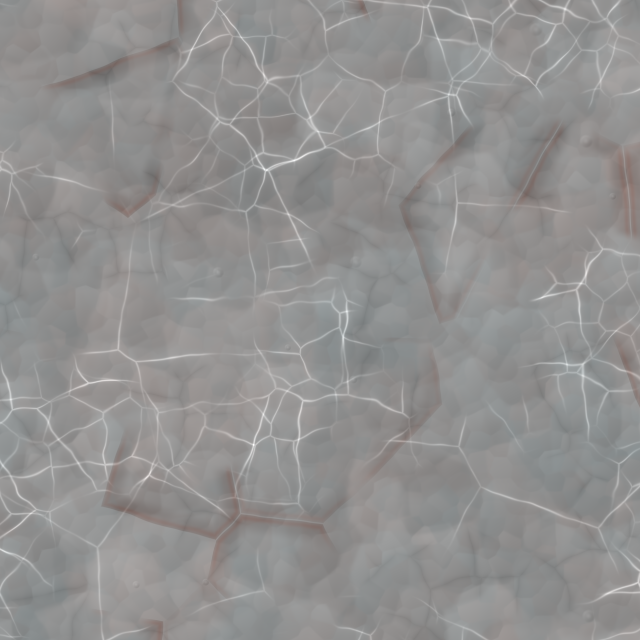
A Shadertoy shader for this texture:

```glsl
// Weathered grey stone with mottled facets, pale branching veins, rusty ledges and small pits.

vec2 hash2(vec2 p) {
    p = vec2(dot(p, vec2(127.1, 311.7)), dot(p, vec2(269.5, 183.3)));
    return fract(sin(p) * 43758.5453);
}

// Layered sines, roughly -1 to 1
float waves(vec2 p) {
    float sum = 0.0, amp = 0.5;
    for (int i = 0; i < 4; i++) {
        p = mat2(0.8, 0.6, -0.6, 0.8) * p * 1.7 + 1.3;
        sum += amp * sin(p.x + 1.5 * sin(p.y));
        amp *= 0.6;
    }
    return sum;
}

// Cellular borders: x = distance to the nearest border, y = random value of the cell
vec2 cellBorder(vec2 p) {
    vec2 base = floor(p), f = fract(p), nearCell = vec2(0.0), nearOffset = vec2(0.0);
    float best = 9.0;
    for (int y = -1; y <= 1; y++)
    for (int x = -1; x <= 1; x++) {
        vec2 g = vec2(x, y);
        vec2 r = g + hash2(base + g) - f;
        if (dot(r, r) < best) {
            best = dot(r, r);
            nearCell = g;
            nearOffset = r;
        }
    }
    float border = 9.0;
    for (int y = -2; y <= 2; y++)
    for (int x = -2; x <= 2; x++) {
        vec2 g = nearCell + vec2(x, y);
        vec2 r = g + hash2(base + g) - f;
        vec2 gap = r - nearOffset;
        if (dot(gap, gap) > 1e-5)
            border = min(border, dot(0.5 * (r + nearOffset), normalize(gap)));
    }
    return vec2(border, hash2(base + nearCell + 41.0).x);
}

// Softly blended cells, each lit from one side: x = tone, y = hue
vec2 facets(vec2 p, float sharpness) {
    vec2 base = floor(p), f = fract(p), sum = vec2(0.0);
    float total = 1e-6;
    for (int y = -1; y <= 1; y++)
    for (int x = -1; x <= 1; x++) {
        vec2 g = vec2(x, y);
        vec2 r = g + hash2(base + g) - f;
        float weight = exp(-sharpness * dot(r, r));
        vec2 value = hash2(base + g + 17.0) - 0.5;
        value.x += 0.45 * dot(r, vec2(0.6, -0.8));
        sum += weight * value;
        total += weight;
    }
    return sum / total;
}

// Bright thread with a faint halo around it
float vein(float d) {
    return 0.20 * exp(-d * d / 2.6e-6) + 0.055 * exp(-d / 0.005);
}

void mainImage(out vec4 fragColor, in vec2 fragCoord) {
    vec2 uv = fragCoord / iResolution.y;
    vec2 warp = vec2(waves(uv * 14.0), waves(uv * 14.0 + 31.0));
    vec2 bent = uv + 0.009 * warp;

    // Mottled facets from broad to fine
    vec2 mottle = vec2(0.0);
    float scale = 5.0, amp = 0.052;
    for (int i = 0; i < 4; i++) {
        vec2 p = (uv + warp.yx * 0.09 / scale) * scale + float(i) * 13.7;
        mottle += amp * facets(p, 16.0 + 18.0 * hash2(floor(uv * 3.0)).x * 0.0 + 8.0);
        scale *= 1.9;
        amp *= 0.85;
    }
    float hue = mottle.y + 0.014 * waves(uv * 7.0 + 5.0);
    vec3 color = vec3(0.562, 0.559, 0.557) + mottle.x;
    color += hue * vec3(0.32, -0.12, -0.24);

    // Dark soft creases
    float crease = cellBorder(bent * 11.0 + 60.0).x / 11.0;
    color -= 0.045 * exp(-crease / 0.005) * smoothstep(0.0, 0.5, waves(uv * 9.0 + 50.0));

    // Rusty ledges: sharp outside, fading into the cell
    vec2 ledge = cellBorder((uv + 0.003 * warp) * 4.3 + 7.0);
    float inside = ledge.x / 4.3;
    float ledgeMask = smoothstep(0.5, 0.6, ledge.y) * smoothstep(-0.05, 0.4, waves(uv * 6.0 + 12.0));
    float band = smoothstep(0.0, 0.002, inside) * smoothstep(0.035, 0.012, inside);
    float rust = exp(-pow((inside - 0.006) / 0.004, 2.0));
    color -= ledgeMask * (band * vec3(0.055, 0.067, 0.07) + rust * vec3(0.0, 0.045, 0.055));

    // Pale veins at three sizes, gathered in clusters
    float broad = cellBorder((uv + 0.004 * warp) * 4.3 + 23.0).x / 4.3;
    float middle = cellBorder(bent * 8.0 + 3.0).x / 8.0;
    float fine = cellBorder(bent * 15.0 + 90.0).x / 15.0;
    float cluster = waves(uv * 5.0 + 2.0);
    float fade = 0.65 + 0.5 * waves(uv * 17.0 + 8.0);
    float veins = 0.8 * vein(broad) * smoothstep(-0.1, 0.4, waves(uv * 5.0 + 77.0));
    veins += vein(middle) * smoothstep(-0.15, 0.35, cluster);
    veins += 0.7 * vein(fine) * smoothstep(0.1, 0.6, cluster);
    color += veins * clamp(fade, 0.0, 1.2);

    // Small round pits with a lit and a shaded side
    vec2 pitCell = floor(uv * 8.0), chance = hash2(pitCell + 5.0);
    vec2 q = (fract(uv * 8.0) - 0.2 - 0.6 * hash2(pitCell + 9.0)) / 8.0;
    float radius = mix(0.005, 0.012, chance.y);
    float pit = step(chance.x, 0.35) * smoothstep(radius, 0.6 * radius, length(q));
    color += pit * 0.07 * dot(q / radius, vec2(-0.6, 0.8));
    color += 0.035 * pit * smoothstep(0.5 * radius, 0.0, length(q));

    fragColor = vec4(clamp(color, 0.0, 1.0), 1.0);
}
```
